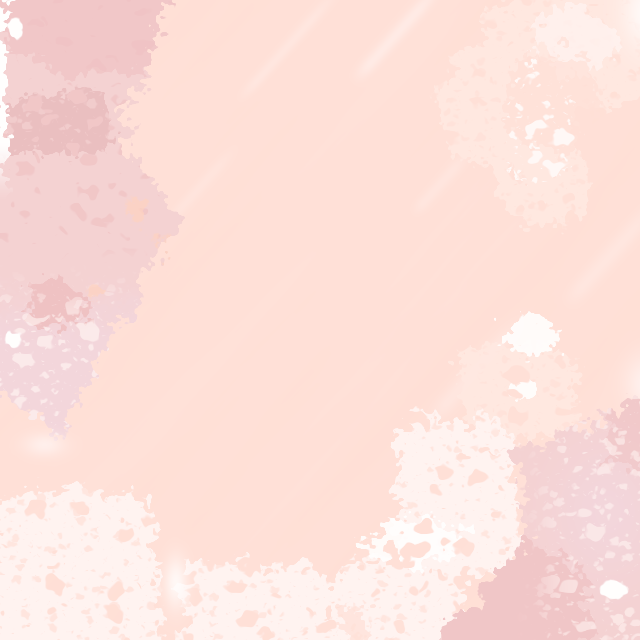
Give the GLSL for this background, as a three.js fragment shader.

```glsl
varying vec2 vUv;

const vec3 PEACH = vec3(1.0, 0.878, 0.842);
const vec3 CREAM = vec3(1.0, 0.912, 0.882);
const vec3 MILK = vec3(1.0, 0.951, 0.941);
const vec3 WHITE = vec3(1.0, 0.995, 0.993);
const vec3 BLUSH = vec3(0.957, 0.822, 0.822);
const vec3 ROSE = vec3(0.938, 0.76, 0.765);
const vec3 LILAC = vec3(0.953, 0.838, 0.86);
const vec3 APRICOT = vec3(0.995, 0.825, 0.755);
const float SOFT = 0.0016;
const float ROUGH = 0.055;
const float SPECKLE = 0.024;
const vec2 BRUSH_DIR = vec2(0.669, 0.743);

vec2 p;
vec3 col;
float rough;

float hash(vec2 v) {
  return fract(sin(dot(v, vec2(127.1, 311.7))) * 43758.5453);
}

float noise(vec2 v) {
  vec2 i = floor(v), f = fract(v);
  f = f * f * (3.0 - 2.0 * f);
  return mix(mix(hash(i), hash(i + vec2(1, 0)), f.x),
             mix(hash(i + vec2(0, 1)), hash(i + vec2(1, 1)), f.x), f.y);
}

float fbm(vec2 v) {
  float sum = 0.0, amp = 0.5;
  for (int i = 0; i < 4; i++) {
    sum += amp * noise(v);
    v = v * 2.1 + 7.3;
    amp *= 0.5;
  }
  return sum;
}

// Distances: center x, y, then half width and height
float box(float x, float y, float w, float h) {
  float corner = 0.5 * min(w, h);
  vec2 q = abs(p - vec2(x, y)) - vec2(w, h) + corner;
  return length(max(q, 0.0)) + min(max(q.x, q.y), 0.0) - corner;
}

float oval(float x, float y, float w, float h) {
  return (length((p - vec2(x, y)) / vec2(w, h)) - 1.0) * min(w, h);
}

// Positive to the right of the line from a to b
float side(float ax, float ay, float bx, float by) {
  vec2 d = normalize(vec2(bx - ax, by - ay));
  return dot(p - vec2(ax, ay), vec2(d.y, -d.x));
}

float fill(float d) { return 1.0 - smoothstep(-SOFT, SOFT, d); }

float torn(float d) { return fill(d + rough); }

float glow(float x, float y, float w, float h) {
  vec2 q = (p - vec2(x, y)) / vec2(w, h);
  return exp(-2.0 * dot(q, q));
}

// Irregular flakes, a few of them large
float flakes(float scale) {
  vec2 g = p * scale;
  g += 0.5 * vec2(noise(g * 2.5), noise(g * 2.5 + 19.0));
  float d = 1.0;
  for (int y = -1; y <= 1; y++)
    for (int x = -1; x <= 1; x++) {
      vec2 cell = floor(g) + vec2(x, y);
      vec2 q = g - cell - vec2(hash(cell), hash(cell + 31.7));
      d = min(d, length(q * vec2(0.8, 1.1)) - 0.42 * pow(hash(cell + 5.1), 3.0));
    }
  return fill(d / scale);
}

float stroke(float x, float y, float len, float width) {
  vec2 q = p - vec2(x, y);
  float t = dot(q, BRUSH_DIR) / len;
  float across = dot(q, vec2(BRUSH_DIR.y, -BRUSH_DIR.x)) / width;
  return exp(-across * across) * smoothstep(-0.1, 0.15, t) * (1.0 - smoothstep(0.7, 1.15, t));
}

void paint(vec3 c, float amount) { col = mix(col, c, amount); }

void main() {
  p = vUv;
  rough = (fbm(p * 34.0) - 0.47) * ROUGH + (noise(p * 150.0) - 0.5) * SPECKLE;
  float pits = flakes(30.0), dust = flakes(65.0);
  float chips = max(pits, dust), solid = (1.0 - pits) * (1.0 - 0.7 * dust);

  // Peach ground with slanted brushwork
  vec2 b = vec2(dot(p, BRUSH_DIR), dot(p, vec2(BRUSH_DIR.y, -BRUSH_DIR.x)));
  col = PEACH + vec3(0.0, 0.01, 0.014) * (fbm(b * vec2(2.0, 22.0)) - 0.45);
  float light = stroke(0.56, 0.88, 0.19, 0.011) + 0.6 * stroke(0.38, 0.85, 0.22, 0.009);
  light += 0.5 * stroke(0.65, 0.67, 0.12, 0.01) + 0.6 * stroke(0.89, 0.53, 0.21, 0.014);
  light += 0.4 * stroke(0.27, 0.66, 0.14, 0.009) + 0.6 * stroke(0.68, 0.35, 0.2, 0.014);
  paint(MILK, 0.55 * min(light, 1.0));

  // Pale cloud, upper right
  float cloud = min(oval(0.79, 0.84, 0.1, 0.105), oval(0.845, 0.72, 0.075, 0.075));
  cloud = min(cloud, oval(0.91, 0.94, 0.15, 0.115));
  paint(CREAM, 0.9 * torn(cloud) * solid);
  paint(MILK, 0.75 * torn(oval(0.9, 0.935, 0.065, 0.05)));
  paint(PEACH, 0.7 * torn(oval(0.865, 0.84, 0.07, 0.08)));
  paint(WHITE, 0.8 * torn(oval(0.845, 0.8, 0.05, 0.085)) * chips);
  paint(WHITE, 0.8 * glow(1.01, 0.98, 0.05, 0.08));

  // Rose wash, left
  vec3 ground = col;
  float upper = max(side(0.185, 0.77, 0.265, 1.0), 0.75 - p.y);
  float lower = max(side(0.285, 0.66, 0.185, 0.79), side(0.085, 0.31, 0.285, 0.66));
  lower = max(lower, side(0.0, 0.38, 0.09, 0.315));
  col = mix(LILAC, BLUSH, smoothstep(0.46, 0.58, p.y + rough));
  paint(ROSE, 0.65 * torn(oval(0.14, 1.0, 0.17, 0.12)));
  paint(ROSE - 0.025, 0.85 * torn(box(0.09, 0.805, 0.085, 0.048)) * solid);
  paint(ROSE, torn(box(0.09, 0.525, 0.04, 0.038)));
  paint(ROSE, 0.7 * pits * smoothstep(0.58, 0.64, p.y));
  paint(MILK, 0.7 * chips * (1.0 - smoothstep(0.48, 0.6, p.y)));
  float warm = glow(0.215, 0.67, 0.04, 0.05) + glow(0.26, 0.61, 0.04, 0.05) + glow(0.15, 0.54, 0.03, 0.03);
  paint(APRICOT, 0.75 * smoothstep(0.48, 0.62, warm * fbm(p * 60.0) * 1.6));
  col = mix(ground, col, torn(min(upper, lower)));
  paint(WHITE, torn(p.x - 0.01) * smoothstep(0.68, 0.78, p.y));

  // Milky patches along the bottom
  paint(CREAM, 0.9 * torn(box(0.81, 0.385, 0.09, 0.075)) * solid);
  float milk = min(box(0.118, 0.09, 0.128, 0.145), box(0.405, 0.035, 0.118, 0.085));
  milk = min(milk, min(box(0.62, 0.03, 0.11, 0.085), box(0.713, 0.225, 0.095, 0.12)));
  paint(MILK, torn(milk) * solid);
  float chalk = min(oval(0.655, 0.16, 0.062, 0.036), oval(0.833, 0.47, 0.038, 0.03));
  paint(WHITE, 0.9 * torn(min(chalk, oval(0.825, 0.394, 0.022, 0.016))) * (1.0 - pits));
  paint(PEACH, 0.7 * torn(oval(0.555, 0.025, 0.026, 0.028)));
  paint(WHITE, 0.8 * glow(0.275, 0.09, 0.025, 0.055));
  paint(MILK, 0.8 * glow(0.07, 0.305, 0.045, 0.025) + 0.9 * glow(1.01, 0.4, 0.045, 0.06));

  // Rose wash, lower right
  ground = col;
  float wedge = max(-side(0.8, 0.295, 1.0, 0.37), -side(0.83, 0.15, 0.8, 0.295));
  wedge = min(max(wedge, 0.14 - p.y), max(-side(0.68, 0.0, 0.83, 0.15), p.y - 0.17));
  col = mix(BLUSH, LILAC, glow(0.95, 0.2, 0.13, 0.16));
  paint(ROSE, 0.75 * torn(oval(0.8, 0.05, 0.12, 0.1)));
  paint(ROSE, 0.55 * torn(oval(0.995, 0.315, 0.05, 0.06)));
  paint(MILK, 0.6 * chips * smoothstep(0.8, 0.9, p.x));
  col = mix(ground, col, torn(wedge));

  // White drops
  float drops = min(oval(0.024, 0.957, 0.013, 0.016), oval(0.021, 0.47, 0.016, 0.012));
  paint(WHITE, fill(min(drops, oval(0.96, 0.079, 0.02, 0.015)) + 0.2 * rough));
  gl_FragColor = vec4(col, 1.0);
}
```
